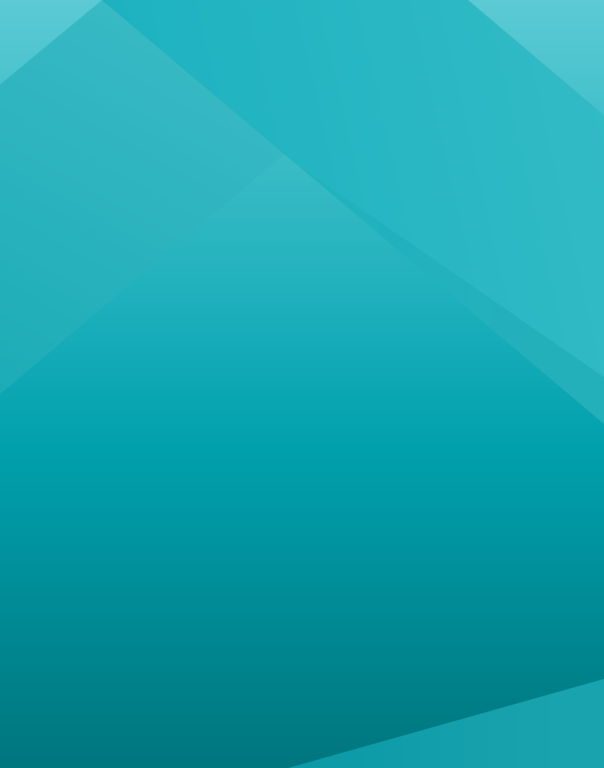
Write a WebGL 2 fragment shader that draws this background.

```glsl
#version 300 es
precision highp float;
// Teal vertical gradient with overlapping translucent diagonal panels.

uniform vec2 u_resolution;
out vec4 fragColor;

// Smooth coverage of the half plane above the line from a to b.
float above(vec2 p, vec2 a, vec2 b) {
    float d = p.y - mix(a.y, b.y, (p.x - a.x) / (b.x - a.x));
    return clamp(d / fwidth(d) + 0.5, 0.0, 1.0);
}

// Vertical background: dark teal at the foot, pale aqua near the apex.
vec3 backdrop(float y) {
    vec3 c = mix(vec3(0.0, 0.46, 0.49), vec3(0.0, 0.63, 0.68), smoothstep(-0.12, 0.47, y) * 1.12 - 0.12);
    c = mix(vec3(0.0, 0.462, 0.494), vec3(0.0, 0.627, 0.678), clamp(y / 0.414, 0.0, 1.0));
    c = mix(c, vec3(0.118, 0.69, 0.737), clamp((y - 0.414) / 0.196, 0.0, 1.0));
    return mix(c, vec3(0.23, 0.737, 0.776), clamp((y - 0.61) / 0.188, 0.0, 1.0));
}

void main() {
    vec2 p = gl_FragCoord.xy / u_resolution;
    vec2 peak = vec2(0.169, 1.0);
    vec2 apex = vec2(0.469, 0.798);
    vec3 color = backdrop(p.y);

    // Left panel, brightening toward its upper right corner.
    float leftLight = clamp(dot(p - vec2(0.0, 0.487), vec2(0.55, 1.25)), 0.0, 1.0);
    vec3 leftPanel = mix(vec3(0.11, 0.675, 0.718), vec3(0.26, 0.745, 0.788), leftLight);
    color = mix(color, leftPanel, above(p, vec2(0.0, 0.487), apex));

    // Pale upper left corner.
    vec3 cornerLight = mix(vec3(0.265, 0.755, 0.797), vec3(0.36, 0.792, 0.831),
                           clamp((p.y - 0.85) / 0.15, 0.0, 1.0));
    color = mix(color, cornerLight, above(p, vec2(0.0, 0.89), peak));

    // Thin wedge along the main diagonal.
    float diagonal = above(p, peak, vec2(1.0, 0.448));
    vec3 wedge = mix(vec3(0.125, 0.698, 0.749), vec3(0.141, 0.69, 0.733),
                     smoothstep(0.45, 1.0, p.x));
    color = mix(color, wedge, diagonal);

    // Broad right band, lighter toward the right.
    float bandLight = clamp((p.x - 0.25) * 1.2 + (p.y - 0.8) * 0.35, 0.0, 1.0);
    vec3 band = mix(vec3(0.118, 0.698, 0.753), vec3(0.2, 0.735, 0.776), bandLight);
    color = mix(color, band, diagonal * above(p, apex, vec2(1.0, 0.509)));

    // Pale upper right corner.
    color = mix(color, cornerLight, above(p, vec2(0.775, 1.0), vec2(1.0, 0.85)));

    // Lower right wedge.
    vec3 foot = mix(vec3(0.05, 0.605, 0.655), vec3(0.1, 0.64, 0.686),
                    smoothstep(0.477, 1.0, p.x));
    color = mix(foot, color, above(p, vec2(0.477, 0.0), vec2(1.0, 0.116)));

    fragColor = vec4(color, 1.0);
}
```
